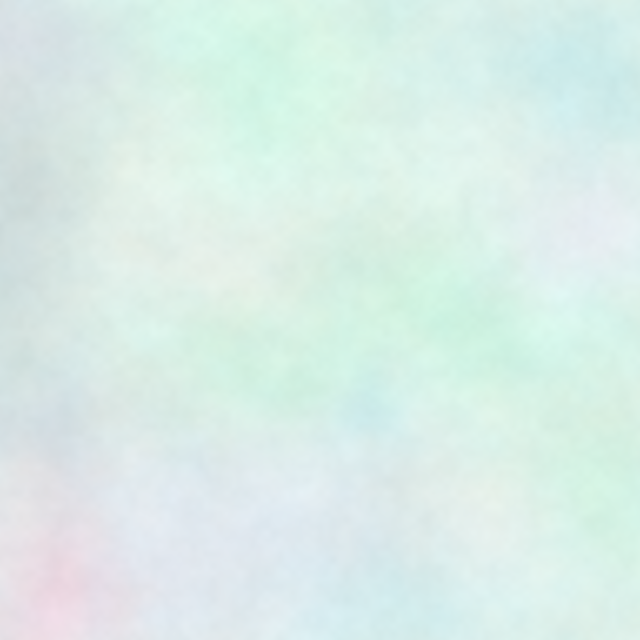
A Shadertoy shader for this background:

```glsl
#define PAPER vec3(0.868, 0.942, 0.915)
#define MINT vec3(0.800, 0.955, 0.880)
#define CREAM vec3(0.912, 0.948, 0.922)
#define GREY vec3(0.795, 0.855, 0.855)
#define PINK vec3(0.940, 0.838, 0.888)
#define LAVENDER vec3(0.882, 0.908, 0.938)
#define BLUE vec3(0.770, 0.908, 0.912)
#define WARP 0.13
#define MOTTLE 0.05
#define PATCH 0.022
#define GRAIN 0.016

float hash(vec2 p) {
    return fract(sin(dot(p, vec2(127.1, 311.7))) * 43758.5453);
}

float valueNoise(vec2 p) {
    vec2 cell = floor(p);
    vec2 f = fract(p);
    f = f * f * (3.0 - 2.0 * f);
    float low = mix(hash(cell), hash(cell + vec2(1.0, 0.0)), f.x);
    float high = mix(hash(cell + vec2(0.0, 1.0)), hash(cell + 1.0), f.x);
    return mix(low, high, f.y);
}

// Layered noise centred on zero
float fbm(vec2 p) {
    float sum = 0.0;
    float amplitude = 0.5;
    for (int i = 0; i < 5; i++) {
        sum += amplitude * (valueNoise(p) - 0.5);
        p = mat2(0.94, 0.34, -0.34, 0.94) * p * 2.03 + 17.3;
        amplitude *= 0.55;
    }
    return sum;
}

// Soft elliptical wash of pigment
vec3 wash(vec3 base, vec3 pigment, vec2 p, vec2 centre, vec2 radius, float strength) {
    vec2 d = (p - centre) / radius;
    return mix(base, pigment, strength * exp(-dot(d, d)));
}

void mainImage(out vec4 fragColor, in vec2 fragCoord) {
    vec2 uv = fragCoord / iResolution.xy;
    vec2 drift = vec2(fbm(uv * 6.0 + 3.7), fbm(uv * 6.0 + 41.2));
    vec2 p = uv + WARP * drift;

    // Mint and cream body
    vec3 color = PAPER;
    color = wash(color, MINT + 0.025, p, vec2(0.42, 0.88), vec2(0.25, 0.20), 0.75);
    color = wash(color, MINT, p, vec2(0.73, 0.50), vec2(0.28, 0.14), 0.90);
    color = wash(color, MINT, p, vec2(0.41, 0.42), vec2(0.16, 0.11), 0.85);
    color = wash(color, MINT, p, vec2(0.96, 0.26), vec2(0.12, 0.13), 0.70);
    color = wash(color, CREAM, p, vec2(0.33, 0.60), vec2(0.16, 0.12), 0.85);
    color = wash(color, CREAM, p, vec2(0.24, 0.78), vec2(0.09, 0.09), 0.45);
    color = wash(color, CREAM, p, vec2(0.66, 0.83), vec2(0.11, 0.14), 0.45);
    color = wash(color, CREAM, p, vec2(0.77, 0.14), vec2(0.11, 0.13), 0.70);

    // Cool stains
    color = wash(color, BLUE, p, vec2(0.88, 0.90), vec2(0.18, 0.12), 0.80);
    color = wash(color, BLUE, p, vec2(0.58, 0.33), vec2(0.07, 0.06), 0.65);
    color = wash(color, LAVENDER + 0.02, p, vec2(0.93, 0.66), vec2(0.14, 0.12), 0.85);
    color = wash(color, LAVENDER - 0.01, p, vec2(0.46, 0.14), vec2(0.28, 0.17), 0.75);
    color = wash(color, LAVENDER, p, vec2(0.24, 0.12), vec2(0.26, 0.18), 0.90);
    color = wash(color, BLUE + 0.02, p, vec2(0.62, 0.04), vec2(0.14, 0.10), 0.60);

    // Shaded left edge and blushing corner
    color = wash(color, GREY, p, vec2(-0.02, 0.64), vec2(0.16, 0.30), 0.90);
    color = wash(color, LAVENDER - 0.05, p, vec2(0.02, 0.96), vec2(0.14, 0.14), 0.80);
    color = wash(color, LAVENDER - 0.06, p, vec2(0.03, 0.31), vec2(0.13, 0.10), 0.60);
    color = wash(color, PINK, p, vec2(0.05, 0.05), vec2(0.13, 0.16), 0.85);

    // Cloudy shifts of tone and hue
    color += MOTTLE * fbm(uv * 8.0 + 9.1);
    color += MOTTLE * fbm(uv * 7.0 + 63.5) * vec3(-0.8, 0.2, 0.4);

    // Squarish dabs, slightly tinted
    float dab = valueNoise(uv * 20.0 + 2.3) - 0.5;
    float tint = valueNoise(uv * 26.0 + 31.0) - 0.5;
    color += PATCH * (dab * vec3(0.9, 0.6, 0.6) + tint * vec3(0.5, 0.0, -0.5));

    // Faint paper grain
    float grain = valueNoise(uv * 48.0) + 0.7 * valueNoise(uv * 96.0 + 5.0) - 0.85;
    color += GRAIN * grain;

    fragColor = vec4(clamp(color, 0.0, 1.0), 1.0);
}
```
